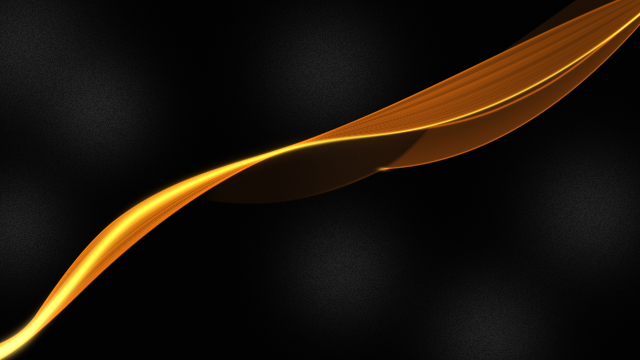
Write a WebGL 2 fragment shader that draws this background.

```glsl
#version 300 es
precision highp float;
uniform vec2 u_resolution;
out vec4 fragColor;

const vec3 EMBER = vec3(0.29, 0.14, 0.03);
const vec3 AMBER = vec3(0.54, 0.26, 0.04);
const vec3 ORANGE = vec3(0.78, 0.39, 0.05);
const vec3 GOLD = vec3(0.95, 0.68, 0.13);
const vec3 YELLOW = vec3(0.98, 0.94, 0.30);
const float HAZE_LEVEL = 0.105;
const float GRAIN_AMOUNT = 0.45;
const float GRAIN_CELLS = 400.0;
const float STREAK_COUNT = 22.0;
const float LINE_WIDTH = 0.0032;

// Soft grey patches: centre and radius
const vec3 HAZE[7] = vec3[7](
    vec3(0.91, 0.80, 0.23), vec3(0.05, 0.88, 0.27), vec3(0.28, 0.69, 0.20),
    vec3(1.64, 0.41, 0.23), vec3(0.95, 0.25, 0.21), vec3(0.04, 0.37, 0.20),
    vec3(1.36, 0.07, 0.22));

float hash(vec2 p) {
    p = fract(p * vec2(0.1031, 0.1137));
    p += dot(p, p.yx + 33.33);
    return fract((p.x + p.y) * p.x * 17.0);
}

float noise(vec2 p) {
    vec2 i = floor(p), f = fract(p);
    f = f * f * (3.0 - 2.0 * f);
    return mix(mix(hash(i), hash(i + vec2(1, 0)), f.x),
               mix(hash(i + vec2(0, 1)), hash(i + 1.0), f.x), f.y);
}

// Cubic between two knots, each holding x, height and slope
float span(float x, vec3 a, vec3 b) {
    float h = b.x - a.x, t = (x - a.x) / h, s = 1.0 - t;
    return s * s * ((1.0 + 2.0 * t) * a.y + t * h * a.z)
         + t * t * ((1.0 + 2.0 * s) * b.y - s * h * b.z);
}

float upperEdge(float x) {
    const vec3 A = vec3(0.104, 0.132, 1.5), B = vec3(0.324, 0.392, 0.75);
    const vec3 C = vec3(0.741, 0.574, 0.31);
    if (x < A.x) return span(x, vec3(0.0, 0.046, 0.45), A);
    if (x < B.x) return span(x, A, B);
    if (x < C.x) return span(x, B, C);
    return span(x, C, vec3(1.713, 1.0, 0.42));
}

float lowerEdge(float x) {
    const vec3 A = vec3(0.231, 0.194, 0.98), B = vec3(0.741, 0.560, 0.46);
    const vec3 C = vec3(1.088, 0.630, 0.14);
    if (x < A.x) return span(x, vec3(0.0, 0.0, 0.6), A);
    if (x < B.x) return span(x, A, B);
    if (x < C.x) return span(x, B, C);
    return span(x, C, vec3(1.778, 0.961, 0.82));
}

// Edge of the faint veil, turning up into the fold
float veilEdge(float x) {
    const vec3 A = vec3(0.764, 0.4375, 0.1), B = vec3(1.065, 0.53, 0.5);
    if (x < A.x) return span(x, vec3(0.53, 0.452, -0.2), A);
    if (x < B.x) return span(x, A, B);
    return span(x, B, vec3(1.204, 0.65, 1.1));
}

float glow(float d, float width) {
    return exp(-d * d / (width * width));
}

void main() {
    vec2 p = gl_FragCoord.xy / u_resolution.y;
    float x = p.x, y = p.y, aa = 1.0 / u_resolution.y;

    // Grainy haze on black
    float haze = 0.0;
    for (int i = 0; i < 7; i++)
        haze += glow(distance(p, HAZE[i].xy), HAZE[i].z * 0.72);
    float grain = 1.0 + GRAIN_AMOUNT * (hash(floor(p * GRAIN_CELLS)) - 0.5);
    vec3 color = vec3(0.007 + HAZE_LEVEL * min(haze, 1.2)) * grain;

    // Signed distances to the ribbon edges
    float top = upperEdge(x), low = lowerEdge(x);
    float slope = (lowerEdge(x + 0.004) - lowerEdge(x - 0.004)) / 0.008;
    float slant = inversesqrt(1.0 + slope * slope);
    float dTop = (top - y) * slant, dLow = (y - low) * slant;
    float below = smoothstep(-aa, aa, -dLow);
    float right = smoothstep(0.78, 0.95, x);

    // Faint veil and the brighter fold beneath the ribbon
    float dVeil = (y - veilEdge(x)) * slant;
    float veil = smoothstep(-aa, aa, dVeil) * below * smoothstep(0.53, 0.62, x);
    veil *= 1.0 - step(1.204, x);
    float foldEdge = span(x, vec3(1.065, 0.53, 0.05), vec3(1.778, 0.931, 1.12));
    float dFold = (y - foldEdge) * slant;
    float fold = smoothstep(-aa, aa, dFold) * below * smoothstep(1.06, 1.068, x) * (1.0 - veil);
    float foldDepth = clamp(dFold / max((low - foldEdge) * slant, 0.01), 0.0, 1.0);
    color += EMBER * veil * (0.24 + 0.2 * smoothstep(0.75, 1.1, x));
    color += EMBER * veil * 0.6 * glow(dVeil, 0.005) * smoothstep(0.8, 1.06, x);
    color = mix(color, EMBER * mix(1.35, 0.8, foldDepth), fold);
    color += ORANGE * fold * 0.65 * glow(dFold, LINE_WIDTH);
    color += GOLD * 0.6 * glow(length((p - vec2(1.065, 0.53)) * vec2(0.35, 1.0)), 0.005);

    // Dim wing above the right end
    float wing = smoothstep(-aa, aa, 0.868 + 0.7 * (x - 1.412) - y) * smoothstep(-aa, aa, -dTop);
    color += EMBER * 0.38 * wing * step(1.4, x);

    // Streaked main sheet
    float sheet = smoothstep(-aa, aa, dTop) * smoothstep(-aa, aa, dLow);
    float v = clamp((y - low) / max(top - low, 0.004), 0.0, 1.0);
    float streak = noise(vec2(v * STREAK_COUNT, x * 1.5)) * 0.65
                 + noise(vec2(v * STREAK_COUNT * 2.7 + 9.0, x * 2.0)) * 0.35;
    vec3 silk = mix(ORANGE, AMBER * mix(1.15, 0.8, smoothstep(1.1, 1.7, x)), right);
    color = mix(color, silk * (0.72 + 0.5 * streak), sheet);
    color += ORANGE * sheet * glow(dTop, 0.004) * mix(0.6, 0.35, smoothstep(0.8, 1.5, x));
    color += ORANGE * sheet * glow(dLow, 0.004) * 0.3;

    // Bright core, thick at left and thinning into a line
    float lift = (0.45 + 0.3 * smoothstep(0.15, 0.4, x)) * (1.0 - smoothstep(0.65, 0.9, x));
    float dCore = (y - mix(low, top, lift)) * slant;
    float width = mix(0.019, 0.007, smoothstep(0.25, 0.75, x));
    width = mix(width, LINE_WIDTH, smoothstep(0.75, 1.15, x));
    float core = glow(dCore, width) * mix(1.0, 0.85, right);
    color = mix(color, mix(GOLD, YELLOW, core), core);
    color += ORANGE * 0.16 * glow(dCore, 0.02) * (1.0 - 0.6 * right);
    color += vec3(0.3, 0.3, 0.35) * core * (1.0 - smoothstep(0.0, 0.3, x));

    // Companion line below the core at right
    float gap = 0.016 * smoothstep(1.08, 1.4, x) * (1.0 - smoothstep(1.5, 1.778, x));
    color += ORANGE * 0.55 * glow(dCore + gap, LINE_WIDTH) * smoothstep(1.08, 1.25, x);

    fragColor = vec4(min(color, 1.0), 1.0);
}
```
